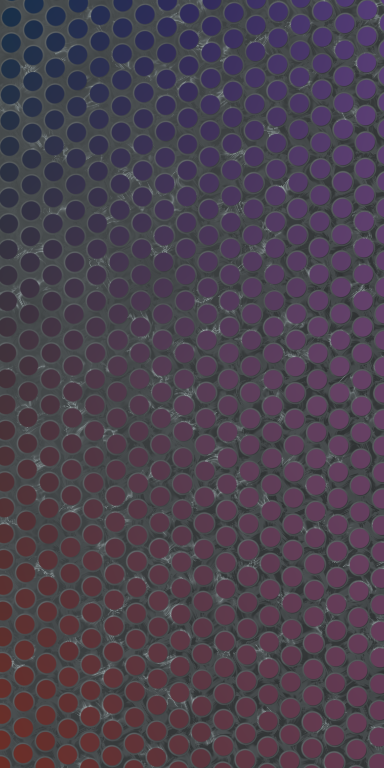
Write a Shadertoy shader that draws this pattern.

```glsl
// Worn grey perforated metal sheet: staggered round holes over a soft colour gradient.
#define COLUMN_PITCH 0.0579
#define ROW_PITCH 0.0672
#define ROW_SPREAD 0.0017
#define COLUMN_TILT 0.0145
#define ANCHOR vec2(0.0184, 1.148)
#define HOLE_RADIUS 0.0247
#define RIM_WIDTH 0.0030
#define METAL vec3(0.282, 0.300, 0.306)
#define SMUDGE 0.36
#define FLAKE_SCALE 13.0

float hash(vec2 p) {
    vec3 q = fract(vec3(p.xyx) * 0.1031);
    q += dot(q, q.yzx + 33.33);
    return fract((q.x + q.y) * q.z);
}

// x: distance to the nearest cell point, y: random value of that cell
vec2 cellular(vec2 p) {
    vec2 id = floor(p), best = vec2(9.0, 0.0);
    for (int j = -1; j <= 1; j++)
    for (int i = -1; i <= 1; i++) {
        vec2 cell = id + vec2(i, j);
        vec2 point = cell + vec2(hash(cell), hash(cell + 71.0));
        float d = length(p - point);
        if (d < best.x) best = vec2(d, hash(cell + 37.0));
    }
    return best;
}

// Layered, mutually bent sines in -1..1
float waves(vec2 p) {
    float sum = 0.0, amp = 0.5;
    for (int i = 0; i < 4; i++) {
        p = mat2(0.8, 0.6, -0.6, 0.8) * p * 1.7 + 1.3 * sin(p.yx);
        sum += amp * sin(p.x) * cos(p.y);
        amp *= 0.65;
    }
    return sum;
}

// Offset to the nearest hole centre (xy) and a random value of the hole (z)
vec3 nearestHole(vec2 p) {
    vec2 q = p - ANCHOR;
    float pitch = ROW_PITCH + ROW_SPREAD * p.x;
    float column = (q.x - COLUMN_TILT * q.y) / COLUMN_PITCH;
    vec3 best = vec3(9.0);
    for (int i = 0; i < 2; i++) {
        float k = floor(column) + float(i);
        float row = q.y / pitch - 0.5 * mod(k, 2.0);
        float n = floor(row + 0.5);
        vec2 d = vec2((column - k) * COLUMN_PITCH, (row - n) * pitch);
        if (length(d) < length(best.xy)) best = vec3(d, hash(vec2(k, n) + 50.0));
    }
    return best;
}

vec3 blend3(vec3 a, vec3 b, vec3 c, float t) {
    return t < 0.5 ? mix(a, b, t * 2.0) : mix(b, c, t * 2.0 - 1.0);
}

// Colour behind the sheet
vec3 backdrop(vec2 uv) {
    vec3 low  = blend3(vec3(0.43, 0.18, 0.15), vec3(0.37, 0.21, 0.24), vec3(0.40, 0.23, 0.33), uv.x);
    vec3 mid  = blend3(vec3(0.27, 0.20, 0.23), vec3(0.35, 0.24, 0.34), vec3(0.41, 0.26, 0.41), uv.x);
    vec3 high = blend3(vec3(0.09, 0.19, 0.29), vec3(0.19, 0.17, 0.36), vec3(0.34, 0.24, 0.48), uv.x);
    return blend3(low, mid, high, uv.y);
}

// Metal with smudges in the gaps and scattered pale scratches
vec3 metal(vec2 p, float gap) {
    float cloud = waves(p * 9.0);
    float grime = waves(p * 55.0 + 4.0);
    float wear = smoothstep(-0.1, 0.9, p.x + 0.35 * (1.0 - p.y));
    float inGap = smoothstep(RIM_WIDTH * 0.7, RIM_WIDTH * 2.2, gap);
    float dirt = inGap * smoothstep(-0.45, 0.45, grime + 0.4 * cloud);
    vec3 col = METAL * (1.04 + 0.12 * cloud + 0.07 * grime);
    col *= 1.0 - SMUDGE * dirt * mix(0.3, 1.0, wear);

    vec2 flake = cellular(p * FLAKE_SCALE + 0.4 * vec2(grime, cloud));
    float patchMask = step(0.55, flake.y) * smoothstep(0.5, 0.05, flake.x);
    float streak = pow(1.0 - abs(waves(p * 38.0 + flake.y * 20.0)), 6.0);
    return col + vec3(0.23, 0.25, 0.25) * patchMask * streak;
}

void mainImage(out vec4 fragColor, in vec2 fragCoord) {
    vec2 p = fragCoord / iResolution.x;
    vec2 uv = fragCoord / iResolution.xy;
    float aa = 0.8 / iResolution.x;

    vec3 hole = nearestHole(p);
    float radius = HOLE_RADIUS + 0.0006 * (hole.z - 0.5);
    float gap = length(hole.xy) - radius;
    vec3 col = metal(p, gap);

    // Pale rim, strongest toward the upper left
    float facing = dot(normalize(hole.xy + 1e-5), vec2(-0.6, 0.8));
    float rim = smoothstep(RIM_WIDTH * 0.6 + aa, 0.0, abs(gap - RIM_WIDTH * 0.5));
    col += rim * (0.025 + 0.035 * facing);

    // Shadow line along the lower right edge
    float edge = smoothstep(0.0018 + aa, 0.0, abs(gap));
    col *= 1.0 - 0.3 * edge * smoothstep(0.1, 0.9, -facing) * uv.x;

    // Opening
    vec3 inside = backdrop(uv) * (0.99 + 0.04 * (hole.z - 0.5));
    col = mix(col, inside, smoothstep(aa, -aa, gap));
    fragColor = vec4(clamp(col, 0.0, 1.0), 1.0);
}
```
